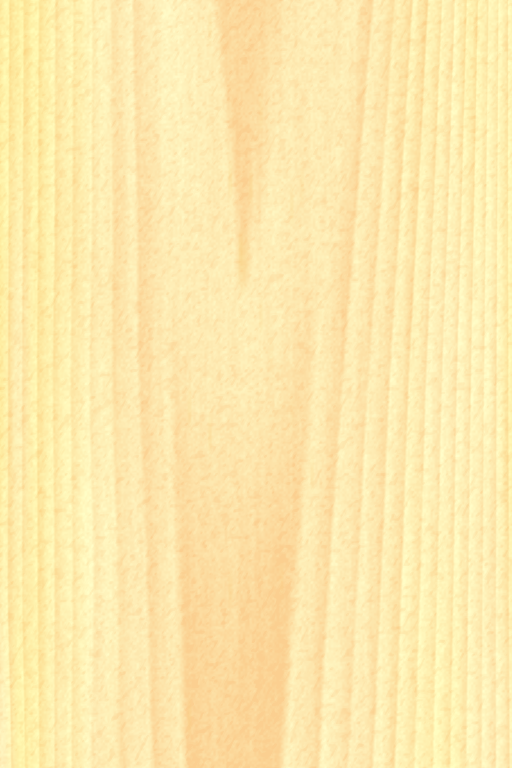
Write a Shadertoy shader that draws this texture.

```glsl
const vec3 CREAM = vec3(1.0, 0.978, 0.775);
const vec3 PEACH = vec3(0.986, 0.835, 0.592);
const vec3 RESIN = vec3(0.97, 0.79, 0.46);

float hash(vec2 p) {
    vec3 q = fract(vec3(p.xyx) * 0.1031);
    q += dot(q, q.yzx + 33.33);
    return fract((q.x + q.y) * q.z);
}

float noise(vec2 p) {
    vec2 i = floor(p), f = fract(p);
    f = f * f * (3.0 - 2.0 * f);
    return mix(mix(hash(i), hash(i + vec2(1, 0)), f.x),
               mix(hash(i + vec2(0, 1)), hash(i + vec2(1, 1)), f.x), f.y);
}

// Growth rings: slow darkening outward, then a quick return to pale wood
float rings(float d, float seed) {
    float phase = d * 12.0 + d * d * 40.0;
    float s = fract(phase);
    float strength = mix(0.6, 1.0, hash(vec2(floor(phase), seed)));
    return strength * pow(s, 1.4) * (1.0 - smoothstep(0.82, 1.0, s));
}

// Pointed tongue of darker wood hanging from the top edge
float tongue(float x, float down) {
    float left = 0.415 + 0.15 * down;
    float right = 0.61 - 0.335 * down;
    float fade = mix(0.12, 0.025, clamp(down / 0.38, 0.0, 1.0));
    return smoothstep(-0.006, 0.018, x - left) * smoothstep(0.0, fade, right - x);
}

// Sparse resin ducts, one possible per cell, columns shifted at random
float ducts(vec2 p, vec2 cells) {
    vec2 g = p * cells;
    g.y += 9.0 * hash(vec2(floor(g.x), 5.0));
    vec2 id = floor(g), f = fract(g);
    float line = 1.0 - smoothstep(0.05, 0.3, abs(f.x - 0.5));
    float ends = smoothstep(0.0, 0.4, f.y) * (1.0 - smoothstep(0.5, 1.0, f.y));
    return line * ends * hash(id + 7.0) * step(0.92, hash(id + 31.0));
}

// Fine mottling: slanted pale and dark specks over a crisp grain
float grain(vec2 p) {
    float fine = noise(p * vec2(340.0, 290.0)) - 0.5;
    float specks = noise(vec2(p.x - 0.5 * p.y, p.y) * vec2(210.0, 170.0) + 50.0);
    float dark = smoothstep(0.62, 0.92, specks);
    float pale = 1.0 - smoothstep(0.1, 0.35, specks);
    return 0.26 * fine + 0.24 * dark - 0.12 * pale;
}

void mainImage(out vec4 fragColor, in vec2 fragCoord) {
    vec2 uv = fragCoord / iResolution.xy;
    vec2 p = fragCoord / iResolution.y;
    float down = 1.0 - uv.y;
    float x = uv.x + 0.007 * (noise(vec2(uv.x * 5.0, uv.y * 4.0)) - 0.5);

    // Borders of the broad central band; left rings lean only near the band
    float lean = 0.055 * (down - 0.5) * smoothstep(0.15, 0.33, x);
    float dLeft = 0.338 - (x - lean);
    float rightEdge = 0.68 - 0.155 * down + 0.025 * down * down;
    float dRight = (x - rightEdge) / (1.0 - rightEdge) * 0.4;

    // Central wood, warmer towards the bottom and along its borders
    float centre = 0.36 + 0.52 * smoothstep(0.4, 0.9, down);
    centre += 0.22 * smoothstep(0.12, 0.02, -dRight) * smoothstep(0.3, 0.5, down);
    centre += 0.2 * smoothstep(0.045, 0.0, -dLeft) * smoothstep(0.3, 0.55, down);
    centre -= 0.12 * smoothstep(0.09, 0.03, -dLeft) * (1.0 - smoothstep(0.2, 0.5, down));
    centre = mix(centre, 0.9, tongue(x, down));

    // Ringed wood on both sides
    float leftBase = mix(0.3, 0.1, smoothstep(0.11, 0.14, dLeft));
    float leftWood = leftBase + 0.68 * rings(max(dLeft, 0.0), 3.0);
    float rightBase = mix(0.24, 0.06, smoothstep(0.06, 0.28, dRight));
    float rightWood = rightBase + 0.9 * rings(max(dRight, 0.0), 11.0);
    float shade = mix(centre, leftWood, smoothstep(-0.01, 0.012, dLeft));
    shade = mix(shade, rightWood, smoothstep(-0.01, 0.012, dRight));

    // Soft clouds, long fibres and grain
    shade += 0.16 * (noise(p * vec2(9.0, 3.0)) - 0.5);
    shade += 0.16 * (noise(vec2(x * 95.0, p.y * 4.0)) - 0.5);
    shade += 0.1 * (noise(vec2(x * 200.0, p.y * 14.0)) - 0.5);
    shade += grain(p);

    // Yellow cast, strongest at the left, in soft upright bands
    vec3 colour = mix(CREAM, PEACH, clamp(shade, -0.1, 1.15));
    float sides = smoothstep(0.2, 0.45, abs(uv.x - 0.48));
    float bands = noise(vec2(x * 26.0, p.y * 2.0));
    colour.b -= 0.065 * sides * bands * mix(1.3, 0.8, uv.x);

    float middle = smoothstep(0.3, 0.4, uv.x) * (1.0 - smoothstep(0.58, 0.68, uv.x));
    colour = mix(colour, RESIN, 0.3 * middle * ducts(p, vec2(75.0, 15.0)));

    // Resin streak at the tip of the tongue
    vec2 tip = (vec2(x, down) - vec2(0.474, 0.34)) / vec2(0.018, 0.06);
    colour = mix(colour, RESIN, 0.35 * (1.0 - smoothstep(0.0, 1.0, length(tip))));

    fragColor = vec4(colour, 1.0);
}
```
